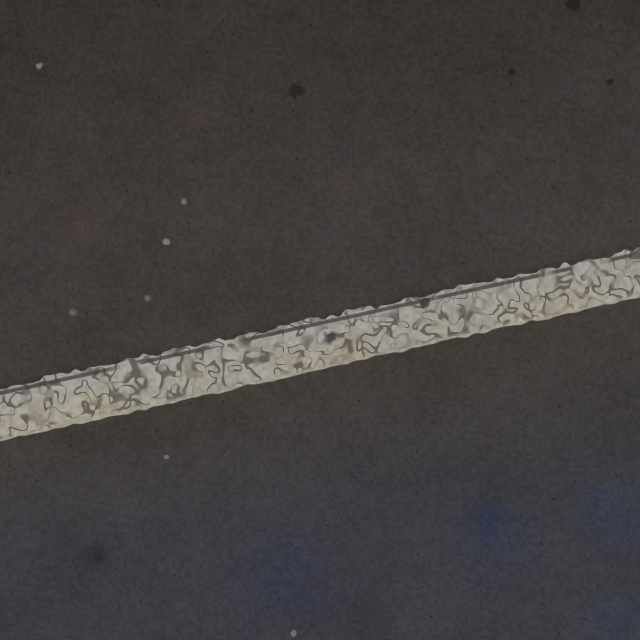
This texture is drawn by a WebGL 1 fragment shader. Its source:

```glsl
#ifdef GL_FRAGMENT_PRECISION_HIGH
precision highp float;
#else
precision mediump float;
#endif

uniform vec2 u_resolution;

#define STRIPE_TOP vec2(0.3945, 0.2187)
#define STRIPE_BOTTOM vec2(0.3100, 0.2255)
#define ASPHALT vec3(0.252, 0.236, 0.230)
#define PAINT vec3(0.625, 0.608, 0.580)
#define CRACK vec3(0.345, 0.325, 0.305)
#define CRACK_SCALE 88.0
#define GRAIN 0.036

float hash(vec2 p) {
    vec3 q = fract(vec3(p.xyx) * 0.1031);
    q += dot(q, q.yzx + 33.33);
    return fract((q.x + q.y) * q.z);
}

float noise(vec2 p) {
    vec2 i = floor(p);
    vec2 f = fract(p);
    f = f * f * (3.0 - 2.0 * f);
    float low = mix(hash(i), hash(i + vec2(1.0, 0.0)), f.x);
    float high = mix(hash(i + vec2(0.0, 1.0)), hash(i + vec2(1.0, 1.0)), f.x);
    return mix(low, high, f.y);
}

float fbm(vec2 p) {
    float sum = 0.0;
    float gain = 0.5;
    for (int i = 0; i < 4; i++) {
        sum += gain * noise(p);
        p = mat2(1.6, 1.2, -1.2, 1.6) * p + 7.3;
        gain *= 0.5;
    }
    return sum / 0.9375;
}

// Soft round mark
float blob(vec2 p, vec2 center, float radius) {
    vec2 d = (p - center) / radius;
    return exp(-dot(d, d));
}

// Small mark with a ragged outline
float chip(vec2 p, vec2 center, float radius) {
    float ragged = radius * (0.65 + 0.7 * noise(p * 150.0));
    return 1.0 - smoothstep(0.5 * ragged, 1.3 * ragged, length(p - center));
}

vec3 asphalt(vec2 uv, float below) {
    vec3 color = ASPHALT;

    // Broad lighting: dark upper left, cool lower edge
    color -= vec3(0.030, 0.033, 0.035) * smoothstep(0.55, 1.05, uv.y + 0.12 * (0.5 - uv.x));
    float cool = smoothstep(0.36, 0.02, uv.y - 0.13 * uv.x);
    color += vec3(-0.018, -0.004, 0.028) * cool;
    color += vec3(0.004, -0.002, -0.022) * exp(-max(below, 0.0) * 28.0) * step(0.0, below);

    // Mottling and fine grain
    color += 0.036 * (fbm(uv * 9.0) - 0.5);
    color += 0.020 * (fbm(uv * 38.0 + 4.0) - 0.5);
    color += GRAIN * (noise(uv * 210.0) - 0.5);
    color += 0.012 * (noise(uv * 110.0 + 9.0) - 0.5) * vec3(1.0, 0.2, -0.8);

    // Rusty and blue stains
    float rust = blob(uv, vec2(0.13, 0.648), 0.028) + 0.6 * blob(uv, vec2(0.30, 0.81), 0.035)
               + 0.6 * blob(uv, vec2(0.535, 0.72), 0.026) + 0.6 * blob(uv, vec2(0.677, 0.70), 0.025);
    color += vec3(0.040, 0.016, 0.012) * rust;
    float blue = blob(uv, vec2(0.77, 0.17), 0.05) + blob(uv, vec2(0.96, 0.20), 0.05)
               + blob(uv, vec2(0.96, 0.03), 0.035) + 0.6 * blob(uv, vec2(0.45, 0.10), 0.07);
    color += vec3(-0.028, -0.005, 0.038) * blue * (0.4 + noise(uv * 35.0));

    // Dark pits
    float pits = chip(uv, vec2(0.462, 0.859), 0.012) + chip(uv, vec2(0.80, 0.888), 0.007)
               + chip(uv, vec2(0.896, 0.995), 0.013) + chip(uv, vec2(0.953, 0.872), 0.005);
    color *= 1.0 - 0.32 * min(pits, 1.0) - 0.20 * blob(uv, vec2(0.154, 0.134), 0.017);

    // Scattered tiny pits
    vec2 cell = floor(uv * 42.0);
    vec2 offset = 0.25 + 0.5 * vec2(hash(cell + 3.0), hash(cell + 19.0));
    float speck = 1.0 - smoothstep(0.03, 0.11, length(fract(uv * 42.0) - offset));
    color *= 1.0 - 0.28 * speck * step(0.90, hash(cell + 51.0));

    // Pale stones
    float stones = chip(uv, vec2(0.061, 0.897), 0.006) + 0.7 * chip(uv, vec2(0.288, 0.684), 0.005)
                 + chip(uv, vec2(0.260, 0.622), 0.005) + 0.6 * chip(uv, vec2(0.113, 0.512), 0.006)
                 + 0.6 * chip(uv, vec2(0.230, 0.534), 0.005) + 0.7 * chip(uv, vec2(0.260, 0.286), 0.004)
                 + 0.8 * chip(uv, vec2(0.458, 0.010), 0.005);
    return color + vec3(0.27, 0.25, 0.22) * stones;
}

vec3 wornPaint(vec2 uv, float depth, float rise) {
    // Curling cracks follow the contours of warped noise
    vec2 p = uv * CRACK_SCALE;
    p += 1.3 * vec2(noise(p * 0.7 + 5.0), noise(p * 0.7 + 31.0));
    float width = 0.02 + 0.16 * noise(uv * 55.0 + 13.0);
    float crack = 1.0 - smoothstep(width * 0.4, width + 0.09, abs(noise(p) - 0.5));
    crack *= 0.35 + 0.65 * smoothstep(0.25, 0.6, noise(uv * 75.0 + 40.0));
    crack *= smoothstep(0.0, 0.010, rise);

    // Broken seam beneath the upper edge
    float seam = 1.0 - smoothstep(0.0015, 0.0045, abs(depth - 0.009));
    seam *= smoothstep(0.30, 0.55, noise(vec2(uv.x * 34.0, 2.0)) + 0.35 * smoothstep(0.2, 0.0, uv.x));
    float holes = chip(uv, vec2(0.517, 0.473), 0.010) + chip(uv, vec2(0.664, 0.527), 0.008);

    vec3 color = PAINT + 0.09 * (noise(uv * 170.0) - 0.5) + 0.05 * (fbm(uv * 24.0) - 0.5);
    color += vec3(0.010, 0.0, -0.045) * smoothstep(0.02, 0.06, depth) * noise(uv * 22.0);
    color = mix(color, CRACK, 0.85 * crack);
    return mix(color, ASPHALT, clamp(0.75 * seam + 0.9 * holes, 0.0, 0.95));
}

void main() {
    vec2 uv = gl_FragCoord.xy / u_resolution;
    float soft = max(1.0 / u_resolution.y, 0.0016);
    float depth = STRIPE_TOP.x + STRIPE_TOP.y * uv.x - uv.y;
    float rise = uv.y - STRIPE_BOTTOM.x - STRIPE_BOTTOM.y * uv.x;

    // Ragged upper edge, cleaner lower edge
    float raggedDepth = depth - 0.010 * (noise(uv * 85.0 + 60.0) - 0.4);
    float raggedRise = rise + 0.005 * (noise(uv * 70.0 + 80.0) - 0.5);
    float stripe = smoothstep(-soft, soft, raggedDepth) * smoothstep(-soft, soft, raggedRise);

    vec3 road = asphalt(uv, -rise);
    road *= 1.0 - 0.12 * exp(-abs(depth) * 180.0);
    gl_FragColor = vec4(mix(road, wornPaint(uv, depth, rise), stripe), 1.0);
}
```
